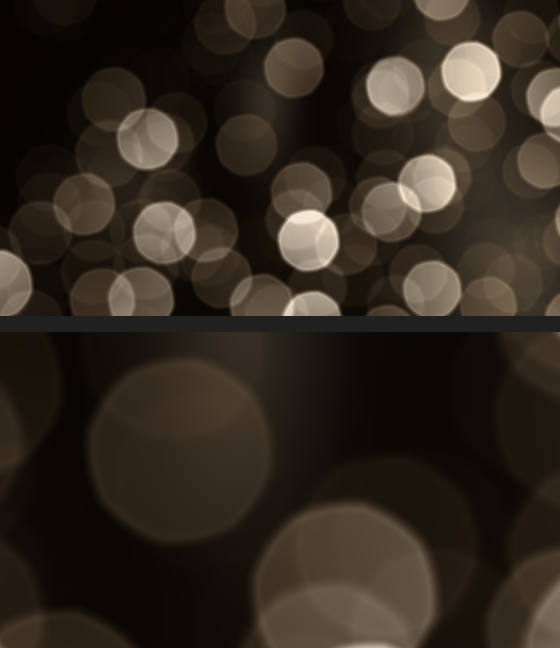
Top: the whole. Bottom: its middle third, enlarged.
Write a WebGL 2 fragment shader that draws this background.

```glsl
#version 300 es
precision highp float;

uniform vec2 u_resolution;
out vec4 fragColor;

const int DISC_COUNT = 80;
const float TAU = 6.2831853;
const float BLADES = 8.0;

float hash(float n) {
    return fract(sin(n * 127.1 + 11.7) * 43758.5453);
}

vec2 hash2(float n) {
    return vec2(hash(n), hash(n + 57.3));
}

vec2 direction(float angle) {
    return vec2(cos(angle), sin(angle));
}

// Distance from the centre, flattened slightly along the aperture blades
float apertureLength(vec2 p, float roundness) {
    float sector = TAU / BLADES;
    float angle = mod(atan(p.y, p.x) + 0.2, sector) - 0.5 * sector;
    float r = length(p);
    return mix(r * cos(angle), r, roundness);
}

// Out-of-focus light: soft disc, thin rim, slope in brightness
float bokeh(vec2 p, float radius, float softness, float slopeAngle) {
    float d = apertureLength(p, 0.7);
    float body = 1.0 - smoothstep(radius - softness, radius + softness, d);
    float rimOffset = (d - radius + 0.006) / 0.0045;
    float rim = 0.17 * exp(-rimOffset * rimOffset);
    return body * (0.95 + 0.22 * dot(p / radius, direction(slopeAngle)) + rim);
}

float haze(vec2 p, vec2 centre, vec2 size) {
    vec2 q = (p - centre) / size;
    return exp(-dot(q, q));
}

// Few strong lights, many middling and faint ones
float discStrength(float rank) {
    return 0.016 + 0.29 * smoothstep(0.28, 0.97, rank) + 0.36 * pow(rank, 13.0);
}

// Dark regions at the upper left and along the middle
float shade(vec2 place) {
    float corner = 0.75 * haze(place, vec2(0.1, 1.0), vec2(0.36, 0.42));
    float middle = 0.45 * haze(place, vec2(0.5, 0.62), vec2(0.09, 0.25));
    return (1.0 - corner) * (1.0 - middle) * mix(0.85, 1.1, place.x);
}

// Sum of all lights, each with a displaced echo
float lights(vec2 p, float aspect) {
    float total = 0.0;
    for (int i = 0; i < DISC_COUNT; i++) {
        float id = float(i);
        float rank = (id + 0.5) / float(DISC_COUNT);

        // Even sequence, denser to the right; faint lights stray further
        vec2 spread = fract(id * vec2(0.7549, 0.5698) + vec2(-0.126, 0.283));
        spread.x = pow(spread.x, 0.85);
        vec2 place = (spread - 0.5) * vec2(1.08, 1.14) + 0.5;
        vec2 jitter = mix(0.4, 0.1, rank * rank) * (hash2(id) - 0.5);
        vec2 q = p - place * vec2(aspect, 1.0) - jitter;

        float radius = mix(0.106, 0.09, place.x) * mix(0.95, 1.04, hash(id + 0.31));
        float strength = discStrength(rank) * shade(place);
        float softness = mix(0.006, 0.01, rank);

        // Echoes lie mostly above or below their light
        float slopeAngle = TAU * hash(id + 0.67);
        float echoAngle = TAU * hash(id + 0.83);
        vec2 echoShift = vec2(0.05, 0.11) * direction(echoAngle);
        float echoStrength = strength * mix(0.4, 0.15, rank * rank);

        total += strength * bokeh(q, radius, softness, slopeAngle);
        total += echoStrength * bokeh(q - echoShift, radius, softness, echoAngle);
        total += 0.1 * strength * strength * haze(q, vec2(0.0), vec2(0.21));
    }
    return total;
}

// Dim blurred surroundings, denser to the right
float surroundings(vec2 uv) {
    float glow = 0.2 * haze(uv, vec2(0.93, 0.15), vec2(0.15, 0.42));
    glow += 0.13 * haze(uv, vec2(0.8, 0.8), vec2(0.11, 0.4));
    glow += 0.15 * haze(uv, vec2(0.48, 0.68), vec2(0.05, 0.2));
    glow += 0.08 * haze(uv, vec2(0.22, 0.4), vec2(0.08, 0.14));
    return glow;
}

// Faint light is brown, strong light turns to cream
vec3 lightColour(float light) {
    vec3 brown = vec3(1.0, 0.77, 0.53);
    vec3 cream = vec3(1.0, 0.935, 0.845);
    return light * mix(brown, cream, smoothstep(0.0, 0.6, light));
}

void main() {
    vec2 uv = gl_FragCoord.xy / u_resolution;
    float aspect = u_resolution.x / u_resolution.y;
    vec2 p = uv * vec2(aspect, 1.0);

    vec3 darkBrown = vec3(0.022, 0.013, 0.003);
    vec3 greyHaze = vec3(1.0, 0.91, 0.76);

    vec3 colour = darkBrown + greyHaze * surroundings(uv);
    colour += lightColour(lights(p, aspect));
    fragColor = vec4(min(colour, vec3(0.95, 0.9, 0.84)), 1.0);
}
```
